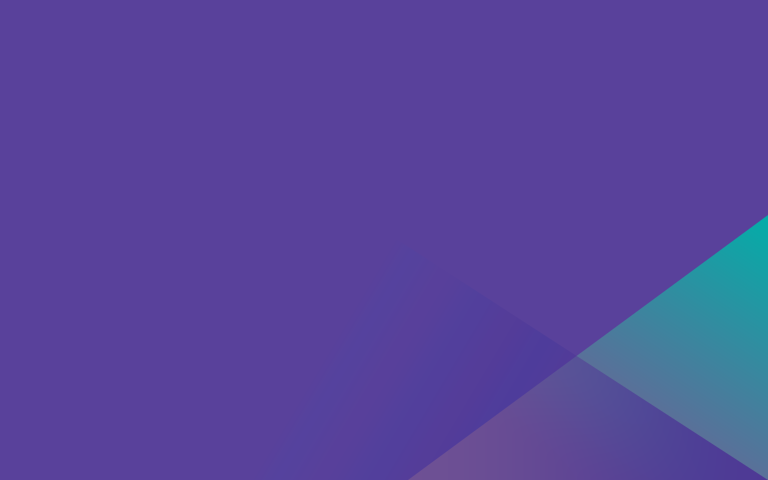
Reproduce this background procedurally as a Shadertoy shader.

```glsl
// Signed distance to the line through a and b, positive on its left
float lineSide(vec2 p, vec2 a, vec2 b) {
    vec2 dir = normalize(b - a);
    return dir.x * (p.y - a.y) - dir.y * (p.x - a.x);
}

void mainImage(out vec4 fragColor, in vec2 fragCoord) {
    // Height is one unit; x is centred on a 1.6 wide layout
    vec2 p = (fragCoord - 0.5 * iResolution.xy) / iResolution.y + vec2(0.8, 0.5);
    float aa = 0.7 / iResolution.y;

    float rising = -lineSide(p, vec2(0.85, 0.0), vec2(1.6, 0.552));
    float falling = lineSide(p, vec2(0.844, 0.49), vec2(1.6, 0.0));
    float fold = -lineSide(p, vec2(0.552, 0.0), vec2(0.844, 0.49));

    float inRising = smoothstep(-aa, aa, rising);
    float belowFalling = smoothstep(-aa, aa, -falling);

    vec3 violet = vec3(0.349, 0.255, 0.608);

    // Faint shaded triangle with soft blue streaks
    vec3 shade = mix(violet, vec3(0.322, 0.232, 0.598), smoothstep(0.0, 0.4, fold));
    float streak = 0.5 + 0.5 * cos(6.2832 * (fold - 0.02) / 0.165);
    shade += vec3(-0.016, 0.004, 0.010) * streak;
    float shadeMask = belowFalling * smoothstep(-0.04, 0.02, fold);
    vec3 color = mix(violet, shade, shadeMask);

    // Teal facet, brightest at the upper right
    float glow = clamp(falling / 0.463, 0.0, 1.0);
    vec3 teal = mix(vec3(0.35, 0.44, 0.60), vec3(0.01, 0.68, 0.66), glow);

    // Overlap: mauve on the left, indigo on the right, slate near the crossing
    vec3 overlap = mix(vec3(0.43, 0.315, 0.58), vec3(0.305, 0.225, 0.585),
                       smoothstep(0.85, 1.58, p.x));
    float slate = smoothstep(0.22, 0.0, -falling);
    overlap += vec3(-0.03, 0.05, 0.01) * slate * smoothstep(1.6, 1.2, p.x);

    color = mix(color, mix(teal, overlap, belowFalling), inRising);
    fragColor = vec4(color, 1.0);
}
```
